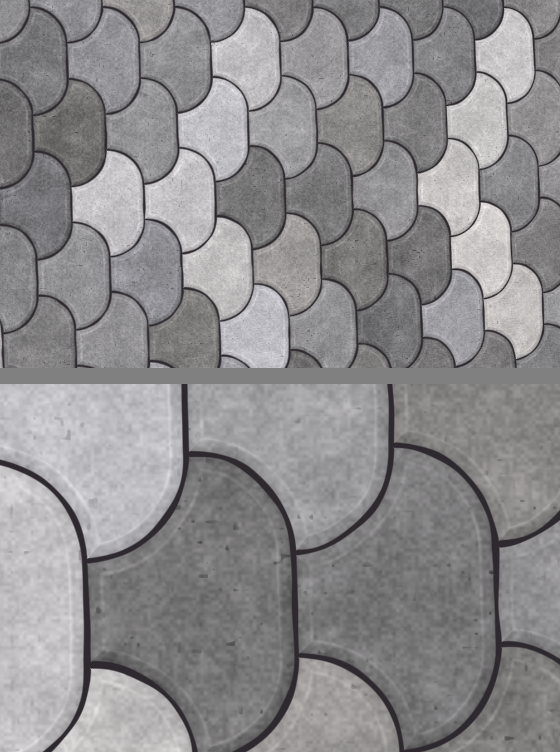
Top: the whole. Bottom: its middle third, enlarged.
Reproduce this texture procedurally as a Shadertoy shader.

```glsl
// Concrete scale-shaped paving laid in staggered rows, seen slightly from the side.
// Each stone is a round-ended front cut by the fronts of its three left neighbours;
// a zigzag of pale stones, bevels, mottling, grain and pits finish the surface.

#define VIEW vec2(7.68, 5.06)      // canvas size in stone widths
#define GROOVE 0.013               // half width of the joints
#define BEVEL 0.075                // width of the chamfered rim
#define DARK_TONE 0.445
#define MID_TONE 0.635
#define PALE_TONE 0.765
#define MOTTLE 0.13
#define GRAIN 0.15
#define JOINT_COLOR vec3(0.18, 0.16, 0.18)
#define LIGHT_DIR vec2(-0.45, -0.89)

float hash(vec2 p) {
    return fract(sin(dot(p, vec2(127.1, 311.7))) * 43758.5);
}

float noise(vec2 p) {
    vec2 i = floor(p), f = fract(p);
    f = f * f * (3.0 - 2.0 * f);
    return mix(mix(hash(i), hash(i + vec2(1, 0)), f.x),
               mix(hash(i + vec2(0, 1)), hash(i + vec2(1, 1)), f.x), f.y);
}

float fbm(vec2 p) {
    float sum = 0.0, amp = 0.5;
    for (int i = 0; i < 4; i++) {
        sum += amp * noise(p);
        p = p * 2.1 + 7.3;
        amp *= 0.5;
    }
    return sum / 0.9375;
}

// Paving coordinates: rows and columns tighten toward the right
vec2 perspective(vec2 p) {
    float t = p.x - 0.5;
    float row = (p.y - 0.1) / (0.9925 - 0.0108 * t - 0.00092 * t * t);
    float s = p.x - 0.4 - 0.03 * row;
    return vec2(s + 0.0018 * s * s * s, row);
}

// Rounded front of a stone, open to the left
float front(vec2 q) {
    return length(max(vec2(q.x, abs(q.y) - 0.25), 0.0)) - 0.5;
}

// Signed distance to one stone centred at zero
float stone(vec2 q) {
    float cut = min(front(q + vec2(1.0, 0.0)),
                min(front(q + vec2(0.5, 1.0)), front(q + vec2(0.5, -1.0))));
    return max(front(q), -cut);
}

// Brightness of a stone: pale zigzag every four columns, greys elsewhere
float stoneTone(vec2 id) {
    float bend = abs(id.y - 2.0);
    float column = mod(id.x - 0.5 * bend + 0.25, 4.0);
    bool pale = bend < 2.5 && abs(column - 2.25) < 0.2;
    pale = pale || distance(id, vec2(1.0, 2.0)) < 0.2;
    float h = hash(id * 2.0 + 3.7);
    float grey = mix(DARK_TONE, MID_TONE, h);
    grey -= 0.07 * exp(-0.35 * dot(id, id));
    return pale ? PALE_TONE + 0.06 * (h - 0.5) : grey;
}

void mainImage(out vec4 fragColor, in vec2 fragCoord) {
    vec2 uv = fragCoord / iResolution.xy;
    vec2 p = vec2(uv.x, 1.0 - uv.y) * VIEW;
    float px = VIEW.x / iResolution.x;
    vec2 w = perspective(p);
    w += 0.012 * (vec2(noise(w * 5.0), noise(w * 5.0 + 31.0)) - 0.5);

    // Find the stone under this point
    float d = 1e3;
    vec2 q = vec2(0.0), id = vec2(0.0);
    for (int j = -2; j <= 1; j++) {
        float row = floor(w.y) + float(j);
        float shift = 0.5 * mod(row, 2.0);
        for (int i = -1; i <= 1; i++) {
            vec2 cell = vec2(floor(w.x - shift + 0.5) + float(i) + shift, row);
            vec2 local = w - cell - vec2(0.0, 0.75);
            float dist = stone(local);
            if (dist < d) { d = dist; q = local; id = cell; }
        }
    }

    // Stone face: tone, blotches, grain and pits
    vec2 seed = p + 13.0 * hash(id + 5.1);
    float tone = stoneTone(id);
    float blotch = fbm(seed * 3.5) - 0.5;
    float stain = smoothstep(0.5, 0.7, fbm(seed * 6.0 + 20.0));
    tone += MOTTLE * blotch + 0.035 * (stain - 0.3);
    tone += GRAIN * (0.6 * noise(p * 58.0) + 0.4 * noise(p * 27.0) - 0.5);
    tone -= 0.10 * smoothstep(0.83, 0.95, noise(seed * 32.0)) * (0.4 + stain);

    // Chamfer shaded by its facing, with a worn pale ridge
    vec2 e = vec2(0.004, 0.0);
    vec2 n = vec2(stone(q + e) - stone(q - e), stone(q + e.yx) - stone(q - e.yx));
    float lit = dot(n / max(length(n), 1e-4), LIGHT_DIR);
    float rim = smoothstep(-BEVEL - px, -BEVEL + px, d);
    tone += rim * (0.045 * lit - 0.02);
    float ridge = 1.0 - smoothstep(0.0, 0.012 + px, abs(d + BEVEL));
    tone += ridge * 0.06 * (0.4 + noise(p * 9.0));
    tone -= 0.09 * smoothstep(-0.05, 0.0, d) * (0.6 - 0.4 * lit);

    // Warm or cool tint per stone
    float tint = hash(id + 9.4) - 0.5;
    vec3 color = tone * (vec3(1.0, 0.992, 1.005) + tint * vec3(0.025, 0.005, -0.04));

    // Dark joint, wider on the shaded side
    float gap = GROOVE * (0.65 + 0.8 * noise(p * 7.0) - 0.3 * lit);
    color = mix(color, JOINT_COLOR, smoothstep(-gap - px, -gap + px, d));
    fragColor = vec4(clamp(color, 0.0, 1.0), 1.0);
}
```
